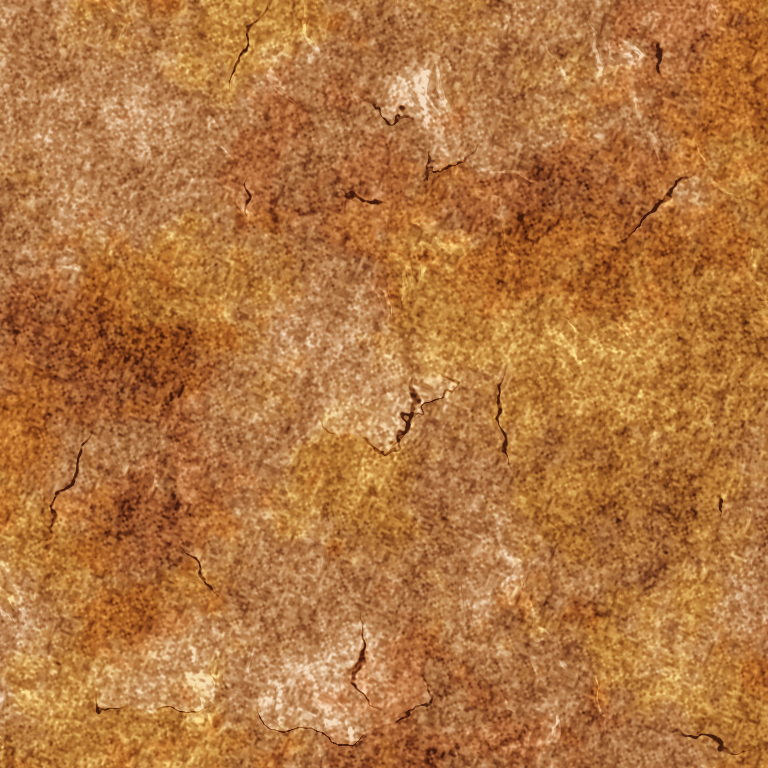
Write a Shadertoy shader that draws this texture.

```glsl
// Weathered sandstone: rust and ochre stains, pale flaked slabs, short cracks and coarse grain.
#define RELIEF_SCALE 13.0
#define RELIEF_LIGHT 2.3
#define GRAIN_SCALE 265.0
#define GRAIN_AMOUNT 2.6
#define STAIN_SCALE 5.5
#define STAIN_AMOUNT 0.24
#define RUST_AMOUNT 0.65
#define FLECK_AMOUNT 1.3
#define CRACK_CELLS 5.0
#define CRACK_WIDTH 0.0022
#define SLAB_CELLS 3.0

const vec3 CREVICE = vec3(0.25, 0.11, 0.05);
const vec3 UMBER   = vec3(0.46, 0.235, 0.11);
const vec3 BROWN   = vec3(0.60, 0.36, 0.17);
const vec3 TAN     = vec3(0.70, 0.465, 0.24);
const vec3 SAND    = vec3(0.78, 0.57, 0.34);
const vec3 CREAM   = vec3(0.87, 0.71, 0.49);
const vec3 GLINT   = vec3(0.97, 0.87, 0.68);

float hash(vec2 p) {
    vec3 q = fract(p.xyx * vec3(0.1031, 0.1030, 0.0973));
    q += dot(q, q.yzx + 33.33);
    return fract((q.x + q.y) * q.z);
}

mat2 rotation(float a) {
    return mat2(cos(a), sin(a), -sin(a), cos(a));
}

float noise(vec2 p) {
    vec2 i = floor(p), f = fract(p);
    f = f * f * (3.0 - 2.0 * f);
    return mix(mix(hash(i), hash(i + vec2(1, 0)), f.x),
               mix(hash(i + vec2(0, 1)), hash(i + vec2(1, 1)), f.x), f.y);
}

// Fractal noise around zero with a spread of about one
float fbm(vec2 p) {
    float sum = 0.0, amp = 4.0;
    for (int i = 0; i < 5; i++) {
        sum += amp * (noise(p) - 0.5);
        p = rotation(0.65) * p * 2.03 + 17.3;
        amp *= 0.5;
    }
    return sum;
}

// Chipped surface height with sharp creases, drawn out along a steep diagonal
float relief(vec2 p) {
    vec2 q = rotation(-0.45) * p * RELIEF_SCALE * vec2(1.25, 0.8);
    return fbm(q + 41.0) + 0.8 * abs(fbm(q * 0.7 + 83.0));
}

// Tone change from short bent cracks: dark line, pale lip on one side
float cracks(vec2 p, vec2 warp) {
    float tone = 0.0;
    vec2 cell = floor(p * CRACK_CELLS);
    for (int y = -1; y <= 1; y++)
    for (int x = -1; x <= 1; x++) {
        vec2 id = cell + vec2(x, y);
        if (hash(id + 71.0) > 0.5) continue;
        vec2 centre = (id + 0.2 + 0.6 * vec2(hash(id + 3.0), hash(id + 9.0))) / CRACK_CELLS;
        float angle = (hash(id + 15.0) - 0.5) * 1.5 + 1.4 * step(0.75, hash(id + 21.0));
        vec2 q = rotation(angle) * (p - centre) + warp * 0.011;
        q.x += (hash(id + 27.0) - 0.5) * 9.0 * q.y * q.y + 0.006 * (noise(p * 95.0) - 0.5);
        float reach = mix(0.03, 0.09, hash(id + 33.0));
        float taper = smoothstep(1.0, 0.3, abs(q.y) / reach);
        float width = CRACK_WIDTH * taper * (0.3 + 1.2 * noise(p * 60.0));
        float line = taper * smoothstep(width + 0.0016, width * 0.4, abs(q.x));
        float lip = taper * smoothstep(0.0, 0.003, q.x) * smoothstep(0.02, 0.003, q.x);
        tone += 0.7 * lip - 3.0 * line;
    }
    return tone;
}

// Tone change from pale flaked slabs, undercut along their lower edge
float slabs(vec2 p, vec2 warp) {
    float tone = 0.0;
    vec2 cell = floor(p * SLAB_CELLS);
    for (int y = -1; y <= 1; y++)
    for (int x = -1; x <= 1; x++) {
        vec2 id = cell + vec2(x, y);
        if (hash(id + 57.0) > 0.42) continue;
        vec2 centre = (id + 0.25 + 0.5 * vec2(hash(id + 5.0), hash(id + 11.0))) / SLAB_CELLS;
        vec2 q = rotation(hash(id + 19.0) - 0.5) * (p - centre) + warp * 0.018;
        float radius = mix(0.05, 0.08, hash(id + 25.0));
        float edge = length(q * vec2(0.85, 1.25)) - radius + 0.008 * (noise(p * 70.0) - 0.5);
        float lower = smoothstep(0.3, -0.5, q.y / radius);
        float soft = mix(0.045, 0.004, lower);
        tone += 0.95 * smoothstep(soft, -soft, edge);
        float gaps = smoothstep(0.3, 0.6, noise(p * 22.0));
        tone -= 2.4 * lower * gaps * smoothstep(0.003, 0.001, abs(edge - 0.002));
    }
    return tone;
}

// Tone in spreads from the mean, mapped onto the stone colours
vec3 stoneRamp(float tone) {
    float s = tone / 0.93 + 2.0;
    vec3 c = mix(CREVICE, UMBER, clamp(s + 1.0, 0.0, 1.0));
    c = mix(c, BROWN, clamp(s, 0.0, 1.0));
    c = mix(c, TAN, clamp(s - 1.0, 0.0, 1.0));
    c = mix(c, SAND, clamp(s - 2.0, 0.0, 1.0));
    c = mix(c, CREAM, clamp(s - 3.0, 0.0, 1.0));
    return mix(c, GLINT, clamp(s - 4.0, 0.0, 1.0));
}

void mainImage(out vec4 fragColor, in vec2 fragCoord) {
    vec2 p = fragCoord / iResolution.y;
    vec2 warp = vec2(fbm(p * 11.0 + 3.0), fbm(p * 11.0 + 29.0));
    vec2 bent = p + 0.012 * warp;

    // Broad stains, the rust broken into mottled patches
    float mottle = fbm(p * 32.0 + 210.0);
    float rust = smoothstep(0.1, 1.6, fbm(bent * STAIN_SCALE + 60.0) + 0.45 * mottle);
    float ochre = smoothstep(-1.0, 1.0, fbm(bent * STAIN_SCALE * 0.9 + 90.0) + 0.3 * mottle);
    float tone = 0.02 + STAIN_AMOUNT * fbm(bent * STAIN_SCALE + 12.0) - RUST_AMOUNT * rust;

    // Light from the upper left across the chipped relief
    float height = relief(bent);
    float light = height - relief(bent + vec2(-0.0024, 0.0027));
    tone += RELIEF_LIGHT * light + 0.12 * height + 0.15 * mottle;

    // Pale broken flecks along thin diagonal veins
    float vein = abs(fbm(rotation(-0.5) * bent * vec2(17.0, 6.0) + 130.0));
    float veinArea = smoothstep(0.5, 0.7, noise(p * 9.0 + 150.0)) * smoothstep(0.35, 0.6, noise(p * 45.0));
    tone += FLECK_AMOUNT * veinArea * smoothstep(0.3, 0.1, vein);

    // Cracks, slabs and grain
    float slab = slabs(p, warp);
    tone += cracks(p, warp) + slab;
    vec2 g = rotation(0.4) * p * GRAIN_SCALE;
    tone += GRAIN_AMOUNT * (noise(g) - 0.5 + 0.45 * (noise(g * 0.47 + 7.0) - 0.5));

    // Pink to ochre tint, redder in the rust, plain on the slabs
    ochre *= 1.0 - 0.6 * clamp(slab, 0.0, 1.0);
    vec3 tint = mix(vec3(0.985, 0.985, 1.10), vec3(1.02, 1.0, 0.80), ochre);
    tint *= mix(vec3(1.0), vec3(1.03, 0.94, 0.87), rust);
    fragColor = vec4(clamp(stoneRamp(tone) * tint, 0.0, 1.0), 1.0);
}
```
